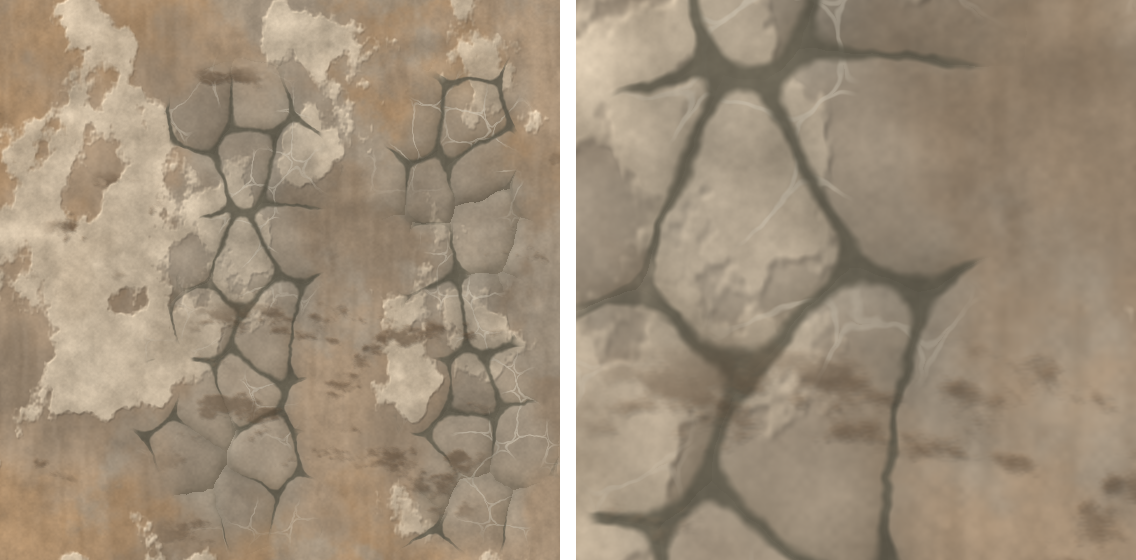
Left, the full canvas; right, a detail of the centre.
This texture is drawn by a WebGL 1 fragment shader. Its source:

```glsl
precision highp float;
uniform vec2 u_resolution;

#define STONE_SCALE vec2(10.0, 8.0)
#define STONE_ROUNDING 15.0
#define CRACK_WIDTH 0.0062
#define CRACK_SHADE 0.30
#define VEIN_SCALE 15.0
#define VEIN_WIDTH 0.0021
#define FLAKE_LEVEL 0.615
#define PIT_LEVEL 0.60
#define GRAIN 0.075
#define LIGHT_DIR vec2(-0.6, 0.8)

const vec3 TAN = vec3(0.665, 0.575, 0.475);
const vec3 OCHRE = vec3(0.67, 0.55, 0.42);
const vec3 BROWN = vec3(0.54, 0.475, 0.40);
const vec3 GREY = vec3(0.62, 0.575, 0.51);
const vec3 CREAM = vec3(0.80, 0.735, 0.64);
const vec3 CRACK = vec3(0.37, 0.35, 0.295);
const vec3 VEIN = vec3(0.79, 0.75, 0.68);
const vec3 PIT = vec3(0.36, 0.29, 0.22);

float hash(vec2 p) {
  return fract(sin(dot(p, vec2(127.1, 311.7))) * 43758.5453);
}

vec2 hash2(vec2 p) {
  return vec2(hash(p), hash(p + 57.3));
}

float noise(vec2 p) {
  vec2 i = floor(p), f = fract(p);
  f = f * f * (3.0 - 2.0 * f);
  return mix(mix(hash(i), hash(i + vec2(1.0, 0.0)), f.x),
             mix(hash(i + vec2(0.0, 1.0)), hash(i + 1.0), f.x), f.y);
}

float fbm(vec2 p) {
  float sum = 0.0, amp = 0.5, total = 0.0;
  for (int i = 0; i < 6; i++) {
    sum += amp * noise(p);
    total += amp;
    amp *= 0.56;
    p = mat2(1.6, 1.2, -1.2, 1.6) * p + 7.3;
  }
  return sum / total;
}

// Rounded Voronoi cells: x = edge distance, y = cell id, zw = outward normal
vec4 cells(vec2 p) {
  vec2 home = floor(p), f = fract(p), nearest = vec2(0.0), nearestCell = vec2(0.0);
  float best = 9.0;
  for (int y = -1; y <= 1; y++) for (int x = -1; x <= 1; x++) {
    vec2 g = vec2(float(x), float(y));
    vec2 r = g + 0.12 + 0.76 * hash2(home + g) - f;
    if (dot(r, r) < best) { best = dot(r, r); nearest = r; nearestCell = g; }
  }
  float weight = 0.0;
  vec2 normal = vec2(0.0);
  for (int y = -2; y <= 2; y++) for (int x = -2; x <= 2; x++) {
    vec2 g = nearestCell + vec2(float(x), float(y));
    vec2 r = g + 0.12 + 0.76 * hash2(home + g) - f;
    vec2 span = r - nearest;
    if (dot(span, span) > 0.0001) {
      vec2 n = normalize(span);
      float w = exp(-STONE_ROUNDING * dot(0.5 * (r + nearest), n));
      weight += w;
      normal += w * n;
    }
  }
  return vec4(-log(weight) / STONE_ROUNDING, hash(home + nearestCell + 3.7), normal / weight);
}

float glow(vec2 p, vec2 centre, vec2 radius) {
  vec2 q = (p - centre) / radius;
  return exp(-dot(q, q));
}

// Coverage of the pale crumbling plaster skin
float flakes(vec2 p) {
  float bias = 0.15 * glow(p, vec2(0.10, 0.52), vec2(0.17, 0.26))
             + 0.12 * glow(p, vec2(0.53, 0.44), vec2(0.09, 0.12))
             + 0.11 * glow(p, vec2(0.50, 0.99), vec2(0.12, 0.07));
  float field = fbm(p * vec2(7.0, 5.5) + 31.0) + bias;
  return smoothstep(FLAKE_LEVEL, FLAKE_LEVEL + 0.05, field);
}

float pits(vec2 p) {
  float region = smoothstep(0.48, 0.72, noise(p * 5.0 + 63.0));
  return region * smoothstep(PIT_LEVEL, PIT_LEVEL + 0.14, fbm(p * vec2(13.0, 22.0) + 12.0));
}

void main() {
  vec2 p = gl_FragCoord.xy / u_resolution;
  vec2 warp = vec2(fbm(p * 6.0 + 5.0), fbm(p * 6.0 + 45.0)) - 0.5;
  float broad = fbm(p * 3.2 + 80.0);
  float mottle = fbm(p * 24.0 + 17.0) - 0.5;

  // Two upright bands where the stones show through
  float bandDist = min(abs(p.x - 0.44 + 0.2 * warp.x), abs(p.x - 0.83 + 0.2 * warp.y));
  bandDist += 0.09 * (noise(p * 9.0 + 2.0) - 0.5);
  float band = (1.0 - smoothstep(0.07, 0.135, bandDist))
             * smoothstep(0.0, 0.08, p.y) * (1.0 - smoothstep(0.80, 0.92, p.y));

  // Stained plaster with faint upright streaks
  float streak = noise(p * vec2(110.0, 14.0) + 4.0 * warp) - 0.5;
  vec3 color = mix(TAN, OCHRE, smoothstep(0.42, 0.62, fbm(p * 4.0 + 21.0)));
  color = mix(color, OCHRE, 0.6 * glow(p, vec2(0.64, 0.72), vec2(0.10, 0.12)));
  color = mix(color, BROWN, 0.85 * smoothstep(0.46, 0.68, broad + 0.3 * mottle));
  color = mix(color, GREY, 0.65 * smoothstep(0.49, 0.62, fbm(p * 5.0 + 140.0)));
  color += 0.04 * streak * (1.0 - band);

  // Bevelled stones
  vec4 stone = cells((p + 0.055 * warp) * STONE_SCALE + 4.0);
  float edge = stone.x / STONE_SCALE.x;
  float inside = max(edge, 0.0);
  color = mix(color, GREY, 0.6 * band);
  color *= 1.0 + 0.13 * band * (stone.y - 0.5);
  color += 0.10 * band * dot(stone.zw, LIGHT_DIR) * exp(-inside / 0.014);

  // Pale flakes with a shaded lower lip
  float flake = flakes(p);
  float lip = flakes(p + 0.0035 * LIGHT_DIR) - flake;
  color = mix(color, CREAM + 0.12 * mottle, flake * mix(0.85, 0.5, band));
  color *= 1.0 - 0.17 * lip;

  // Hairline pale veins
  vec4 web = cells((p + 0.07 * warp) * VEIN_SCALE + 29.0);
  float veinDist = abs(web.x) / VEIN_SCALE;
  float vein = 1.0 - smoothstep(0.2 * VEIN_WIDTH, VEIN_WIDTH, veinDist);
  vein *= smoothstep(0.38, 0.68, noise(p * 13.0 + 90.0)) * band;
  color = mix(color, VEIN, 0.6 * vein);

  // Cracks between the stones
  float openness = band * smoothstep(0.12, 0.62, noise(p * 8.0 + 51.0));
  float width = CRACK_WIDTH * (0.25 + 0.75 * openness);
  float crack = 1.0 - smoothstep(0.1 * width, width, edge);
  color = mix(color, CRACK, CRACK_SHADE * band * exp(-inside / 0.011));
  color = mix(color, CRACK, 0.85 * crack * smoothstep(0.0, 0.45, openness));

  // Pits, mottling and fine grain
  float pit = pits(p);
  color = mix(color, PIT, 0.6 * pit);
  color *= 1.0 + 0.2 * (pit - pits(p + 0.003 * LIGHT_DIR));
  float grain = 0.6 * noise(p * 240.0) + 0.4 * noise(p * 110.0 + 9.0) - 0.5;
  color *= 1.0 + 0.32 * mottle + GRAIN * grain;

  gl_FragColor = vec4(clamp(color, 0.0, 1.0), 1.0);
}
```
